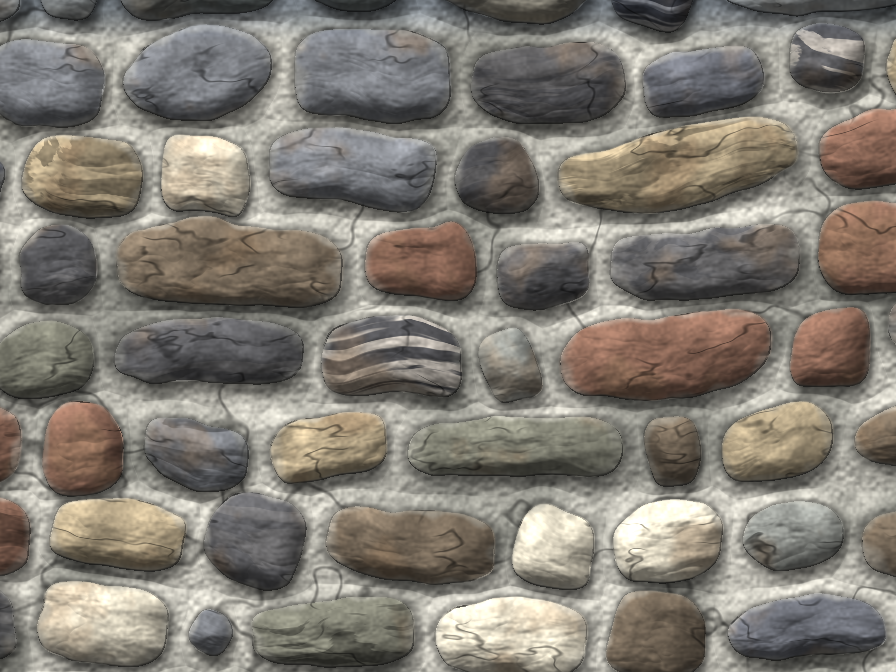
A Shadertoy shader for this texture:

```glsl
// A wall of rounded fieldstones bedded in rows of pale grey mortar.
#define ROW_HEIGHT 0.138
#define COLUMN_WIDTH 0.225
#define JOINT 0.016
#define DOME_DEPTH 0.034
#define WOBBLE 0.022
#define ROUGHNESS 0.013
#define GRAIN 0.22
#define SHADOW 0.42

struct Stone { float dist; vec2 local; float seed; };

const vec3 STONE_COLORS[10] = vec3[10](
    vec3(0.27, 0.27, 0.28), vec3(0.33, 0.33, 0.34), vec3(0.40, 0.41, 0.44),
    vec3(0.47, 0.48, 0.50), vec3(0.46, 0.46, 0.41), vec3(0.45, 0.40, 0.34),
    vec3(0.51, 0.38, 0.32), vec3(0.66, 0.60, 0.49), vec3(0.86, 0.83, 0.75),
    vec3(0.56, 0.57, 0.55));

float hash(vec2 p) {
    vec3 q = fract(p.xyx * 0.1031);
    q += dot(q, q.yzx + 33.33);
    return fract((q.x + q.y) * q.z);
}

float noise(vec2 p) {
    vec2 i = floor(p), f = fract(p);
    f = f * f * (3.0 - 2.0 * f);
    return mix(mix(hash(i), hash(i + vec2(1, 0)), f.x),
               mix(hash(i + vec2(0, 1)), hash(i + vec2(1, 1)), f.x), f.y);
}

float fbm(vec2 p) {
    float sum = 0.0, amp = 0.533;
    for (int i = 0; i < 4; i++) {
        sum += amp * noise(p);
        p = mat2(1.6, 1.2, -1.2, 1.6) * p + 7.3;
        amp *= 0.5;
    }
    return sum;
}

// Jittered joint between neighbouring stones of a row
float jointX(float row, float col) {
    return (col + 0.8 * (hash(vec2(col, row) + 11.0) - 0.5)) * COLUMN_WIDTH;
}

// Nearest stone: a wobbly, tilted superellipse in each cell
Stone findStone(vec2 p) {
    p.y += 0.06 * (noise(p * vec2(2.2, 1.3) + 3.0) - 0.5);
    p += WOBBLE * (vec2(noise(p * 10.0), noise(p * 10.0 + 40.0)) - 0.5);
    p += 0.3 * WOBBLE * (vec2(noise(p * 31.0), noise(p * 31.0 + 70.0)) - 0.5);
    vec2 cell = floor(p / vec2(COLUMN_WIDTH, ROW_HEIGHT));
    Stone nearest = Stone(1.0, vec2(0), 0.0);
    for (int j = -1; j <= 1; j++)
    for (int i = -1; i <= 1; i++) {
        vec2 id = cell + vec2(i, j);
        float left = jointX(id.y, id.x), right = jointX(id.y, id.x + 1.0);
        float seed = hash(id + 5.0), size = hash(id + 23.0), turn = hash(id + 37.0) - 0.5;
        vec2 center = vec2(0.5 * (left + right),
                           (id.y + 0.5 + 0.14 * (hash(id + 51.0) - 0.5)) * ROW_HEIGHT);
        vec2 halfSize = vec2(max(0.5 * (right - left) - JOINT, 0.026),
                             0.5 * ROW_HEIGHT * mix(0.68, 0.96, size));
        halfSize.y = min(halfSize.y, halfSize.x * 1.25);
        float angle = turn * mix(0.7, 0.2, smoothstep(0.04, 0.12, halfSize.x));
        float c = cos(angle), s = sin(angle);
        vec2 q = mat2(c, -s, s, c) * (p - center);
        float n = mix(2.2, 3.8, hash(id + 67.0));
        vec2 a = pow(abs(q) / halfSize + 1e-4, vec2(n));
        float d = (pow(a.x + a.y, 1.0 / n) - 1.0) * min(halfSize.x, halfSize.y);
        if (d < nearest.dist) nearest = Stone(d, q, seed);
    }
    return nearest;
}

// Relief of domed, ledged stones and gritty mortar
float relief(vec2 p) {
    Stone s = findStone(p);
    if (s.dist > 0.0)
        return 0.008 * fbm(p * 22.0) + 0.0022 * noise(p * 130.0)
             - 0.006 * smoothstep(0.0, 0.03, s.dist);
    float rim = 1.0 - clamp(-s.dist / DOME_DEPTH, 0.0, 1.0);
    vec2 q = s.local + s.seed * 50.0;
    float ledges = abs(fbm(q * vec2(9.0, 24.0)) - 0.5);
    return 0.75 * DOME_DEPTH * (1.0 - rim * rim)
         + ROUGHNESS * (fbm(q * vec2(15.0, 25.0)) + 0.8 * ledges);
}

vec3 mortarColor(vec2 p) {
    vec3 color = mix(vec3(0.53, 0.53, 0.50), vec3(0.78, 0.77, 0.73), smoothstep(0.25, 0.75, fbm(p * 9.0)));
    float crack = 1.0 - smoothstep(0.0, 0.014, abs(fbm(p * 5.0 + 20.0) - 0.5));
    return color * (1.0 - 0.35 * crack * smoothstep(0.45, 0.6, noise(p * 6.0)));
}

vec3 stoneColor(Stone s) {
    vec2 q = s.local + s.seed * 50.0;
    vec3 color = STONE_COLORS[int(s.seed * 9.999)];
    // Mineral bands on some stones
    float kind = fract(s.seed * 57.0);
    vec3 stripe = color.g < 0.36 ? vec3(0.74, 0.71, 0.67) : color * 0.62;
    float bands = fbm(q * vec2(7.0, 62.0) + 3.0 * noise(q * 12.0));
    color = mix(color, stripe, smoothstep(0.5, 0.6, bands) * mix(0.12, 0.8, step(0.8, kind)));
    // Weathering, rust and dark fissures
    color *= 0.72 + 0.56 * fbm(q * 19.0);
    color = mix(color, vec3(0.53, 0.43, 0.33), 0.4 * smoothstep(0.55, 0.75, fbm(q * 11.0 + 9.0)));
    float fissure = 1.0 - smoothstep(0.0, 0.022, abs(fbm(q * vec2(7.0, 17.0) + 31.0) - 0.5));
    return color * (1.0 - 0.4 * fissure * smoothstep(0.4, 0.65, noise(q * 17.0)));
}

void mainImage(out vec4 fragColor, in vec2 fragCoord) {
    vec2 p = fragCoord / iResolution.y;
    float edge = 1.2 / iResolution.y;
    Stone s = findStone(p);

    // Mortar with contact darkening and a shadow cast from above
    vec3 mortar = mortarColor(p);
    float caster = findStone(p + vec2(-0.006, 0.019)).dist;
    vec3 bed = mortar * (1.0 - SHADOW * (1.0 - smoothstep(-0.012, 0.008, caster)));
    bed *= mix(0.72, 1.0, smoothstep(0.0, 0.009, s.dist));

    // Stones with mortar smeared over their rims
    float smear = smoothstep(-0.009, 0.0, s.dist + 0.012 * (noise(p * 45.0) - 0.6));
    vec3 rock = mix(stoneColor(s), mortar, 0.45 * smear);
    vec3 color = mix(rock, bed, smoothstep(-edge, edge, s.dist));

    // Soft daylight from the upper left
    float e = 0.002, h = relief(p);
    vec2 slope = vec2(relief(p + vec2(e, 0)) - h, relief(p + vec2(0, e)) - h) / e;
    vec3 normal = normalize(vec3(-clamp(slope, -2.0, 2.0), 1.0));
    float light = max(dot(normal, normalize(vec3(-0.25, 0.75, 0.75))), 0.0);
    color *= 0.46 + 0.82 * light;

    // Fine grit and a cool shade along the top
    color *= 1.0 + GRAIN * (0.6 * noise(p * 210.0) + 0.4 * noise(p * 95.0) - 0.5);
    color = mix(color, color * vec3(0.72, 0.77, 0.86), smoothstep(0.93, 1.0, p.y));
    fragColor = vec4(clamp(color, 0.0, 1.0), 1.0);
}
```
